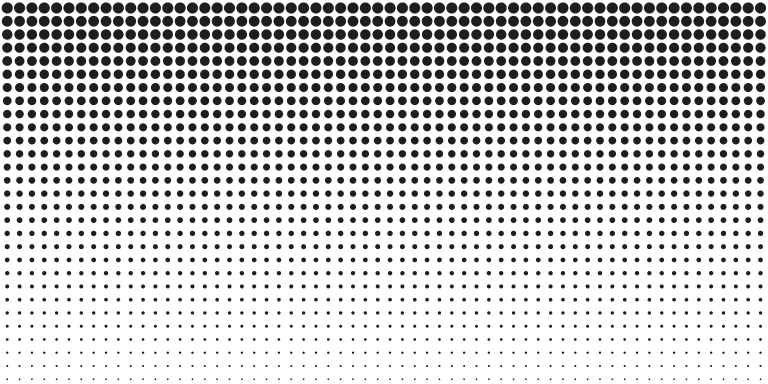
Reproduce this pattern procedurally as a Shadertoy shader.

```glsl
// Halftone grid of dark dots on white, shrinking row by row from top to bottom
const vec2 SPACING = vec2(0.03216, 0.03453);
const vec2 FIRST_DOT = vec2(0.0188, 0.0208);
const vec2 LAST_CELL = vec2(61.0, 28.0);

// Signed distance to the nearest dot; position is measured from the top left
float dotDistance(vec2 position) {
    vec2 cell = clamp(round((position - FIRST_DOT) / SPACING), vec2(0.0), LAST_CELL);
    vec2 center = FIRST_DOT + cell * SPACING;
    float radius = mix(0.0144, 0.0021, cell.y / LAST_CELL.y);
    return length(position - center) - radius;
}

void mainImage(out vec4 fragColor, in vec2 fragCoord) {
    // Canvas units: two wide, one high, with y running downward
    vec2 uv = fragCoord / iResolution.xy;
    vec2 position = vec2(2.0 * uv.x, 1.0 - uv.y);

    // One pixel of edge smoothing
    float pixel = 1.0 / iResolution.y;
    float coverage = clamp(0.5 - dotDistance(position) / pixel, 0.0, 1.0);

    vec3 paper = vec3(1.0);
    vec3 ink = vec3(0.12, 0.113, 0.118);
    fragColor = vec4(mix(paper, ink, coverage), 1.0);
}
```
